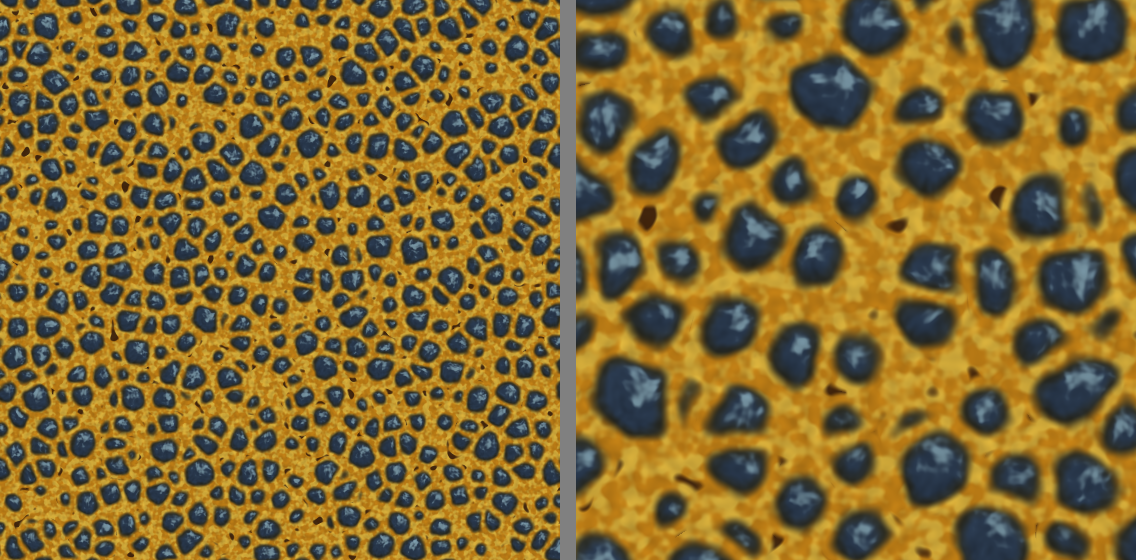
Left, the full canvas; right, a detail of the centre.
Give the GLSL for this texture, as a Shadertoy shader.

```glsl
#define CELLS 22.5
#define JITTER 0.72
#define MIN_RADIUS 0.20
#define MAX_RADIUS 0.60
#define GAP 0.095
#define EDGE 0.085
#define ROUNDNESS 14.0
#define YELLOW vec3(0.80, 0.65, 0.22)
#define ORANGE vec3(0.71, 0.47, 0.08)
#define SHADOW vec3(0.17, 0.17, 0.13)
#define NAVY vec3(0.16, 0.22, 0.30)
#define STEEL vec3(0.40, 0.50, 0.55)

vec3 hash3(vec2 p) {
    vec3 q = fract(vec3(p.xyx) * vec3(0.1031, 0.1030, 0.0973));
    q += dot(q, q.yxz + 33.33);
    return fract((q.xxy + q.yzz) * q.zyx);
}

float cornerSlope(vec2 corner, vec2 offset) {
    return dot(hash3(corner + 71.0).xy * 2.0 - 1.0, offset);
}

float gradientNoise(vec2 p) {
    vec2 i = floor(p), f = fract(p);
    vec2 u = f * f * f * (f * (f * 6.0 - 15.0) + 10.0);
    vec2 e = vec2(1.0, 0.0);
    float low = mix(cornerSlope(i, f), cornerSlope(i + e, f - e), u.x);
    float high = mix(cornerSlope(i + e.yx, f - e.yx), cornerSlope(i + 1.0, f - 1.0), u.x);
    return mix(low, high, u.y);
}

// Stone centre in xy, radius in z; alternate rows are staggered.
vec3 stoneAt(vec2 id) {
    vec3 h = hash3(id + 137.0);
    vec2 centre = id + 0.5 + (h.xy - 0.5) * JITTER;
    centre.x += 0.5 * mod(id.y, 2.0);
    return vec3(centre, mix(MIN_RADIUS, MAX_RADIUS, h.z));
}

// Rounded cells of a power diagram: positive depth lies inside a stone.
float stoneDepth(vec2 p, out vec3 stone) {
    vec2 home = floor(p), owner = home;
    float nearest = 1e5;
    for (int y = -2; y <= 2; y++)
    for (int x = -2; x <= 2; x++) {
        vec2 id = home + vec2(x, y);
        vec3 s = stoneAt(id);
        float power = dot(p - s.xy, p - s.xy) - s.z * s.z;
        if (power < nearest) { nearest = power; owner = id; stone = s; }
    }
    float reach = stone.z + 0.14 - length(p - stone.xy);
    float sum = exp(-ROUNDNESS * reach);
    for (int y = -2; y <= 2; y++)
    for (int x = -2; x <= 2; x++) {
        vec2 id = home + vec2(x, y);
        if (id == owner) continue;
        vec3 s = stoneAt(id);
        float power = dot(p - s.xy, p - s.xy) - s.z * s.z;
        float border = (power - nearest) / (2.0 * length(s.xy - stone.xy));
        sum += exp(-ROUNDNESS * border);
    }
    return -log(sum) / ROUNDNESS - GAP;
}

vec3 mortarColour(vec2 p, float depth) {
    float grain = gradientNoise(p * 3.7) + 0.5 * gradientNoise(p * 8.0 + 19.0);
    vec3 colour = mix(ORANGE, YELLOW, smoothstep(-0.25, 0.25, grain - 0.03));
    colour *= 1.0 + 0.18 * gradientNoise(p * 6.0 + 43.0);

    // Rare dark pits where the mortar is widest
    float pit = smoothstep(0.24, 0.38, gradientNoise(p * 2.3 + 61.0));
    pit *= 1.0 - smoothstep(-0.20, -0.11, depth);
    return mix(colour, vec3(0.20, 0.10, 0.04), pit * 0.9);
}

vec3 stoneColour(vec2 p, float depth, vec3 stone) {
    vec2 local = (p - stone.xy) / (stone.z + 0.08);
    float mottle = gradientNoise(p * 5.0 + 7.0) + 0.5 * gradientNoise(p * 10.0);
    float core = smoothstep(0.02, 0.20, depth + 0.05 * mottle);
    vec3 colour = mix(SHADOW, NAVY, core);

    // Broken sheen on the upper right of the dome
    vec2 off = local - vec2(0.16, 0.24);
    float sheen = exp(-3.2 * dot(off, off)) + 0.9 * mottle;
    colour = mix(colour, STEEL, core * smoothstep(0.50, 1.15, sheen));
    return colour * (1.0 + 0.18 * dot(local, vec2(0.4, 0.8)) + 0.22 * mottle);
}

void mainImage(out vec4 fragColor, in vec2 fragCoord) {
    vec2 p = fragCoord / iResolution.y * CELLS;
    vec2 wobble = vec2(gradientNoise(p * 1.7), gradientNoise(p * 1.7 + 29.0));
    vec2 q = p + 0.16 * wobble;

    vec3 stone;
    float depth = stoneDepth(q, stone);
    float cover = smoothstep(-EDGE, EDGE, depth + 0.04 * gradientNoise(p * 4.0 + 11.0));
    vec3 colour = mix(mortarColour(p, depth), stoneColour(q, depth, stone), cover);
    fragColor = vec4(colour, 1.0);
}
```
